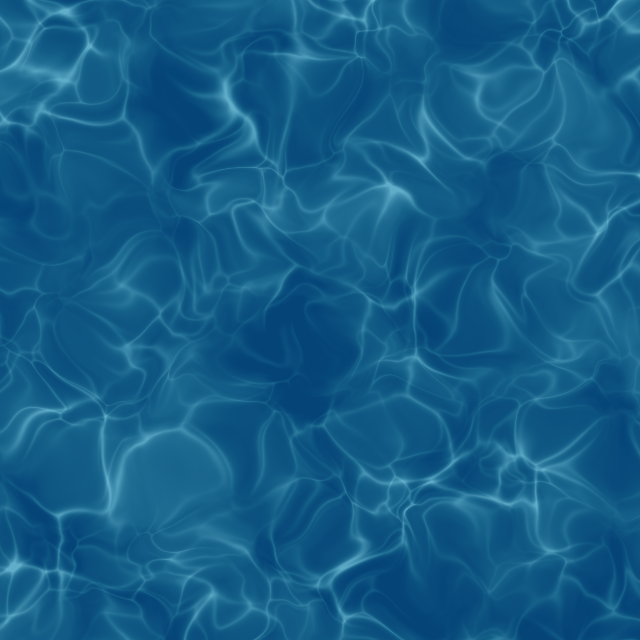
This texture is drawn by a three.js fragment shader. Its source:

```glsl
// Sunlit pool water: a soft net of caustic light over mottled deep blue.
// Two warped cellular nets give the bright lines and knots, ridged gradient
// noise adds thin wisps, and layered noise clouds the water underneath.

varying vec2 vUv;

const vec3 DEEP_BLUE = vec3(0.030, 0.290, 0.482);
const vec3 MID_BLUE = vec3(0.080, 0.380, 0.540);
const vec3 PALE_CYAN = vec3(0.275, 0.580, 0.705);
const float MID_LEVEL = 0.3;

vec2 hash2(vec2 p) {
  vec3 q = fract(p.xyx * vec3(0.1031, 0.1030, 0.0973));
  q += dot(q, q.yzx + 33.33);
  return fract((q.xx + q.yz) * q.zy);
}

// Dot product of a random unit gradient with the offset from its corner
float cornerSlope(vec2 corner, vec2 offset) {
  float angle = 6.2832 * hash2(corner).x;
  return dot(vec2(cos(angle), sin(angle)), offset);
}

float gradientNoise(vec2 p) {
  vec2 i = floor(p);
  vec2 f = p - i;
  vec2 u = f * f * f * (f * (f * 6.0 - 15.0) + 10.0);
  vec2 e = vec2(1.0, 0.0);
  float low = mix(cornerSlope(i, f), cornerSlope(i + e, f - e), u.x);
  float high = mix(cornerSlope(i + e.yx, f - e.yx),
                   cornerSlope(i + e.xx, f - e.xx), u.x);
  return mix(low, high, u.y);
}

float fbm(vec2 p) {
  float sum = 0.0;
  float gain = 0.5;
  for (int octave = 0; octave < 5; octave++) {
    sum += gain * gradientNoise(p);
    p = mat2(1.6, 1.2, -1.2, 1.6) * p + 17.3;
    gain *= 0.5;
  }
  return sum;
}

// Displaces p by a noise field of the given frequency
vec2 warp(vec2 p, float frequency, float amount) {
  vec2 q = p * frequency;
  return p + amount * vec2(gradientNoise(q + 31.7), gradientNoise(q + 74.2));
}

// Soft peak: 1 at distance 0, one half at the given width
float glow(float dist, float width) {
  return width * width / (width * width + dist * dist);
}

// Gaps from the nearest cell point to the second (x) and third (y) nearest
vec2 cellGaps(vec2 p) {
  vec2 cell = floor(p);
  vec3 nearest = vec3(8.0);
  for (int y = -1; y <= 1; y++) {
    for (int x = -1; x <= 1; x++) {
      vec2 id = cell + vec2(float(x), float(y));
      float d = distance(p, id + 0.08 + 0.84 * hash2(id));
      if (d < nearest.x) nearest = vec3(d, nearest.xy);
      else if (d < nearest.y) nearest = vec3(nearest.x, d, nearest.y);
      else nearest.z = min(nearest.z, d);
    }
  }
  return nearest.yz - nearest.x;
}

// Net of light lines, with brighter knots where three cells meet
float causticNet(vec2 p, float lineWidth, float knotWidth, float knotGain) {
  vec2 gaps = cellGaps(p);
  float knot = glow(gaps.y, knotWidth);
  return glow(gaps.x, lineWidth) + knotGain * knot * knot;
}

// Patchy 0 to 1 mask, so that lines fade in and out
float patches(vec2 p) {
  return smoothstep(-0.32, 0.42, gradientNoise(p));
}

vec3 waterColour(float light) {
  vec3 shade = mix(DEEP_BLUE, MID_BLUE, min(light / MID_LEVEL, 1.0));
  float shine = max(light - MID_LEVEL, 0.0) / (1.0 - MID_LEVEL);
  return shade + shine * (PALE_CYAN - MID_BLUE);
}

void main() {
  vec2 bent = warp(warp(vUv, 7.0, 0.075), 21.0, 0.016);
  vec2 curled = warp(bent, 13.0, 0.05);

  // Mottled water body
  float light = 0.10 + 0.95 * fbm(curled * 5.0 + 3.1);

  // Broad net, then a finer and fainter one
  float broadMask = patches(vUv * 5.5 + 11.0) * (0.8 + 0.9 * fbm(bent * 16.0));
  light += 0.80 * broadMask * causticNet(bent * 9.0 + 5.0, 0.065, 0.17, 0.75);
  float fineMask = patches(vUv * 6.5 + 47.0);
  light += 0.42 * fineMask * causticNet(curled * 15.0 + 40.0, 0.08, 0.16, 0.6);

  // Thin drifting wisps
  float ridge = gradientNoise(curled * 10.0 + 60.0);
  light += 0.30 * patches(vUv * 8.0 + 90.0) * glow(ridge, 0.045);

  gl_FragColor = vec4(waterColour(clamp(light, -0.08, 1.35)), 1.0);
}
```
